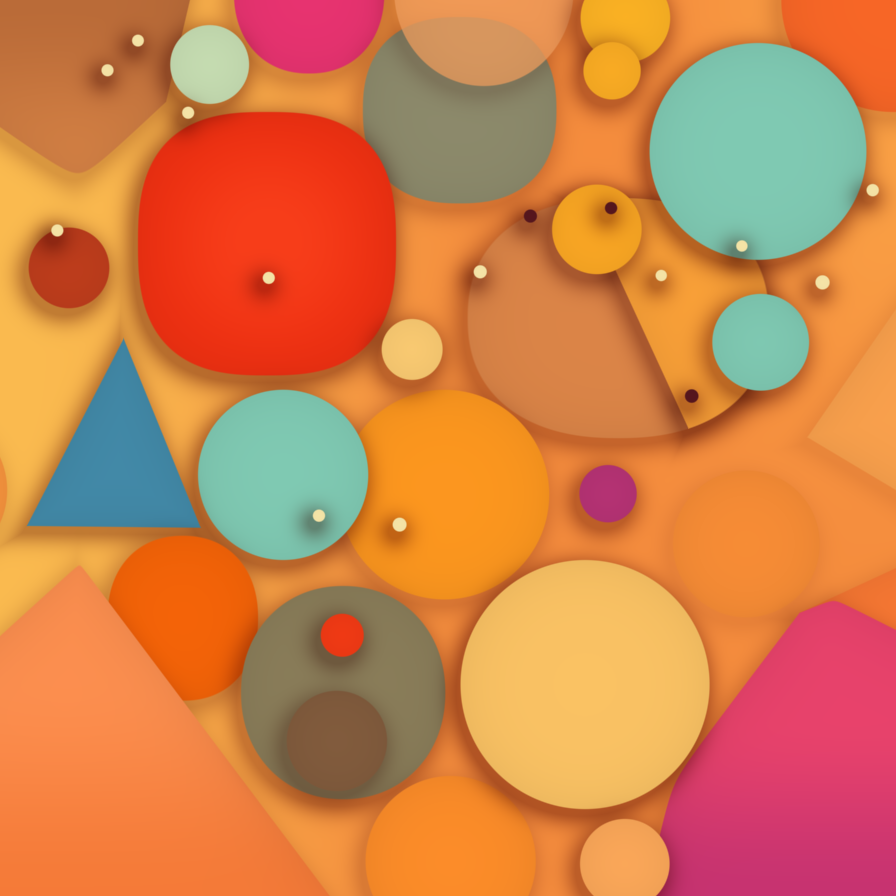
This background is drawn by a Shadertoy shader. Its source:

```glsl
float hash(float n) { return fract(sin(n * 127.1) * 4375.85); }

float disc(vec2 p, vec2 c, float r) { return length(p - c) - r; }

// Superellipse: n = 2 is an ellipse, larger n is squarer
float blob(vec2 p, vec2 c, vec2 r, float n) {
    vec2 q = pow(abs(p - c) / r + 1e-5, vec2(n));
    return (pow(q.x + q.y, 1.0 / n) - 1.0) * min(r.x, r.y);
}

// Half plane, negative to the left of a -> b
float edge(vec2 p, vec2 a, vec2 b) {
    vec2 e = normalize(b - a);
    return dot(p - a, vec2(e.y, -e.x));
}

// Corner of two half planes, rounded by k
float wedge(vec2 p, vec2 a, vec2 b, vec2 c, float k) {
    float d = edge(p, a, b), f = edge(p, b, c);
    return 0.5 * (d + f + sqrt((d - f) * (d - f) + k * k));
}

void shade(inout vec3 col, float d, float depth) {
    float reach = max(d, 0.0) / 0.014;
    col *= 1.0 - depth * vec3(0.65, 0.95, 1.0) * exp(-reach * (0.6 + reach * 0.5));
}

void fill(inout vec3 col, float d, vec3 ink, float opacity) {
    float px = 1.0 / iResolution.y;
    vec3 paper = ink * (1.0 - 0.05 * exp(min(d, 0.0) / 0.03));
    col = mix(col, paper, opacity * smoothstep(px, -px, d));
}

// Cast a shadow down and left, then lay the sheet; shapes read p
#define PAPER(shape, ink, depth, opacity) { p = uv + vec2(0.005, 0.008); shade(col, shape, depth); p = uv; fill(col, shape, ink, opacity); }

void mainImage(out vec4 fragColor, in vec2 fragCoord) {
    vec2 uv = fragCoord / iResolution.y, p = uv;

    // Warm ground
    vec3 col = mix(vec3(0.98, 0.73, 0.31), vec3(0.96, 0.55, 0.24), smoothstep(0.0, 0.6, uv.x + 0.1 * (0.5 - uv.y)));
    col = mix(col, vec3(0.98, 0.63, 0.27), smoothstep(0.65, 1.0, uv.x) * smoothstep(0.3, 0.9, uv.y));

    vec3 teal = vec3(0.5, 0.79, 0.7);
    vec3 orange = vec3(0.99, 0.59, 0.12);

    // Faint back sheets
    PAPER(wedge(p, vec2(1, 0.655), vec2(0.901, 0.512), vec2(1, 0.453), 0.0), vec3(0.98, 0.63, 0.3), 0.08, 1.0)
    PAPER(disc(p, vec2(0.833, 0.393), 0.082), vec3(0.97, 0.55, 0.21), 0.08, 1.0)
    PAPER(disc(p, vec2(-0.08, 0.453), 0.088), vec3(0.97, 0.58, 0.24), 0.12, 1.0)

    // Top row
    vec3 clay = mix(vec3(0.84, 0.51, 0.27), vec3(0.73, 0.42, 0.22), smoothstep(0.8, 1.0, uv.y));
    PAPER(max(wedge(p, vec2(0, 0.857), vec2(0.089, 0.794), vec2(0.185, 0.885), 0.02), edge(p, vec2(0.185, 0.885), vec2(0.212, 1))), clay, 0.2, 1.0)
    PAPER(blob(p, vec2(0.345, 1.01), vec2(0.084, 0.092), 2.2), vec3(0.91, 0.2, 0.44), 0.2, 1.0)
    PAPER(blob(p, vec2(0.513, 0.877), vec2(0.108, 0.104), 2.4), vec3(0.55, 0.54, 0.42), 0.2, 1.0)
    PAPER(blob(p, vec2(0.54, 1.01), vec2(0.1, 0.106), 2.0), vec3(0.97, 0.64, 0.38), 0.15, 0.75)
    PAPER(disc(p, vec2(0.997, 1.0), 0.125), vec3(0.97, 0.4, 0.15), 0.15, 1.0)

    // Pebble split in two halves
    PAPER(blob(p, vec2(0.69, 0.645), vec2(0.168, 0.134), 2.3), vec3(0.86, 0.52, 0.28), 0.3, 1.0)
    PAPER(max(blob(p, vec2(0.69, 0.645), vec2(0.168, 0.134), 2.3), edge(p, vec2(0.671, 0.733), vec2(0.766, 0.527))), vec3(0.98, 0.63, 0.22), 0.35, 1.0)

    // Middle sheets
    vec3 red = mix(vec3(0.97, 0.24, 0.1), vec3(0.94, 0.19, 0.07), smoothstep(0.02, 0.15, disc(uv, vec2(0.3, 0.73), 0.0)));
    PAPER(blob(p, vec2(0.298, 0.728), vec2(0.144, 0.147), 2.7), red, 0.4, 1.0)
    PAPER(disc(p, vec2(0.496, 0.448), 0.117), orange, 0.18, 1.0)
    PAPER(disc(p, vec2(0.316, 0.47), 0.095), teal, 0.38, 1.0)
    PAPER(max(wedge(p, vec2(0.03, 0.413), vec2(0.224, 0.411), vec2(0.138, 0.622), 0.0), edge(p, vec2(0.138, 0.622), vec2(0.03, 0.413))), vec3(0.26, 0.54, 0.66), 0.35, 1.0)
    PAPER(disc(p, vec2(0.846, 0.831), 0.121), teal, 0.4, 1.0)
    PAPER(disc(p, vec2(0.849, 0.618), 0.054), teal, 0.35, 1.0)

    // Bottom sheets
    vec3 peach = mix(vec3(0.96, 0.48, 0.22), vec3(0.99, 0.56, 0.31), smoothstep(0.0, 0.25, uv.y));
    PAPER(blob(p, vec2(0.204, 0.31), vec2(0.084, 0.092), 2.2), vec3(0.96, 0.39, 0.03), 0.22, 1.0)
    PAPER(wedge(p, vec2(0.368, 0), vec2(0.089, 0.371), vec2(0, 0.29), 0.003), peach, 0.15, 1.0)
    PAPER(blob(p, vec2(0.383, 0.227), vec2(0.114, 0.119), 2.1), vec3(0.54, 0.49, 0.35), 0.3, 1.0)
    PAPER(disc(p, vec2(0.376, 0.173), 0.056), vec3(0.51, 0.36, 0.24), 0.25, 1.0)
    PAPER(disc(p, vec2(0.503, 0.039), 0.095), vec3(0.99, 0.55, 0.16), 0.18, 1.0)
    PAPER(wedge(p, vec2(1, 0.366), vec2(0.892, 0.316), vec2(1, 0.25), 0.0), vec3(0.97, 0.47, 0.2), 0.1, 1.0)
    vec3 magenta = mix(vec3(0.78, 0.2, 0.44), vec3(0.91, 0.26, 0.42), smoothstep(0.0, 0.2, uv.y));
    PAPER(max(wedge(p, vec2(1, 0.297), vec2(0.931, 0.332), vec2(0.892, 0.316), 0.005), wedge(p, vec2(0.892, 0.316), vec2(0.749, 0.128), vec2(0.72, 0), 0.01)), magenta, 0.18, 1.0)
    PAPER(disc(p, vec2(0.653, 0.236), 0.139), vec3(0.98, 0.76, 0.39), 0.42, 1.0)

    // Small accents
    PAPER(disc(p, vec2(0.234, 0.928), 0.044), vec3(0.78, 0.87, 0.7), 0.35, 1.0)
    PAPER(disc(p, vec2(0.077, 0.701), 0.045), vec3(0.75, 0.24, 0.11), 0.35, 1.0)
    PAPER(disc(p, vec2(0.46, 0.61), 0.034), vec3(0.99, 0.8, 0.45), 0.35, 1.0)
    PAPER(disc(p, vec2(0.382, 0.291), 0.024), vec3(0.96, 0.23, 0.08), 0.3, 1.0)

    // Wandering column of discs, spreading downward
    for (int i = 0; i < 5; i++) {
        float k = float(i);
        vec2 c = vec2(0.682 + 0.016 * cos(k * 1.5), 0.98 - 0.059 * k * k);
        vec3 ink = i < 3 ? vec3(0.99, 0.7 - 0.02 * k, 0.14) : i == 3 ? vec3(0.72, 0.2, 0.46) : vec3(0.99, 0.66, 0.35);
        PAPER(disc(p, c, 0.041 + 0.009 * cos(k * 3.1416)), ink, 0.35, 1.0)
    }

    // Scattered pellets
    for (float i = 0.0; i < 15.0; i++) {
        vec2 c = vec2(fract(0.12 + i * 0.618), 0.35 + 0.62 * hash(i + 3.0));
        vec3 ink = mod(i, 5.0) == 4.0 ? vec3(0.35, 0.09, 0.12) : vec3(1.0, 0.93, 0.68);
        PAPER(disc(p, c, 0.006 + 0.002 * hash(i + 40.0)), ink, 0.35, 1.0)
    }

    fragColor = vec4(col, 1.0);
}
```
